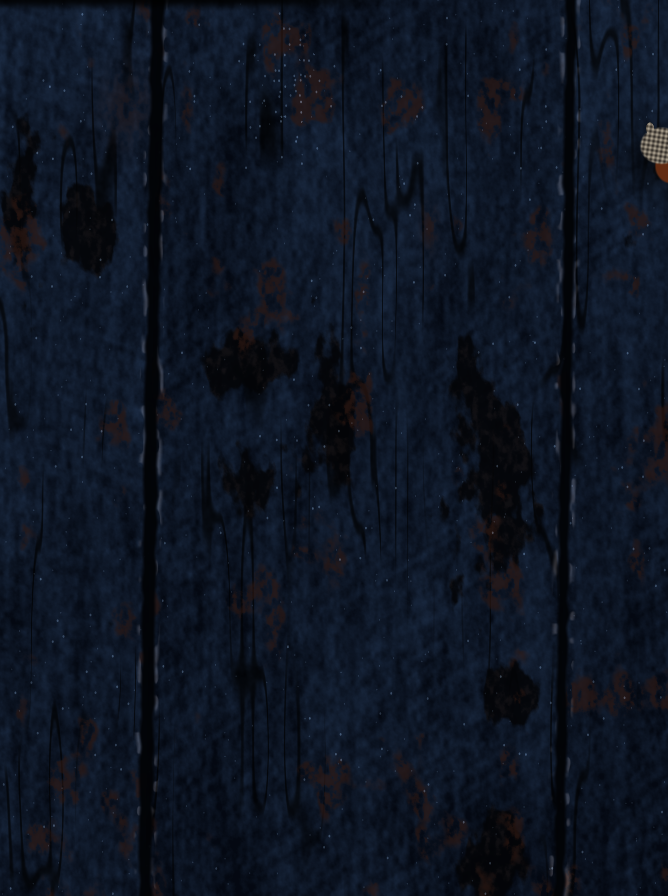
Give the GLSL for this texture, as a Shadertoy shader.

```glsl
// Dark navy painted wooden planks with worn, charred patches, grain, cracks and an acorn at the edge.

float hash(vec2 p) {
    vec3 q = fract(vec3(p.xyx) * 0.1031);
    q += dot(q, q.yzx + 33.33);
    return fract((q.x + q.y) * q.z);
}

float noise(vec2 p) {
    vec2 i = floor(p), f = fract(p);
    f = f * f * (3.0 - 2.0 * f);
    return mix(mix(hash(i), hash(i + vec2(1, 0)), f.x),
               mix(hash(i + vec2(0, 1)), hash(i + vec2(1, 1)), f.x), f.y);
}

float fbm(vec2 p) {
    float sum = 0.0, amp = 0.5;
    for (int i = 0; i < 5; i++) {
        sum += amp * noise(p);
        p = mat2(1.6, 0.25, -0.25, 2.0) * p + 17.3;
        amp *= 0.5;
    }
    return sum / 0.97;
}

// Soft elliptical spot, 1 at its centre.
float spot(vec2 p, vec2 centre, vec2 radius) {
    vec2 q = (p - centre) / radius;
    return exp(-dot(q, q));
}

// Where the paint has worn away most.
float wearMap(vec2 p) {
    float w = spot(p, vec2(0.38, 0.80), vec2(0.09, 0.06));
    w = max(w, spot(p, vec2(0.39, 0.63), vec2(0.10, 0.075)));
    w = max(w, spot(p, vec2(0.50, 0.74), vec2(0.05, 0.16)));
    w = max(w, 0.85 * spot(p, vec2(0.73, 0.66), vec2(0.07, 0.20)));
    w = max(w, spot(p, vec2(0.76, 0.29), vec2(0.06, 0.05)));
    w = max(w, spot(p, vec2(0.74, 0.06), vec2(0.06, 0.07)));
    w = max(w, 0.9 * spot(p, vec2(0.13, 0.98), vec2(0.05, 0.08)));
    return max(w, 0.9 * spot(p, vec2(0.03, 1.05), vec2(0.04, 0.13)));
}

// Bright paint flecks scattered on a jittered grid.
float flecks(vec2 p, float cells, float density) {
    vec2 g = p * cells, id = floor(g);
    vec2 centre = 0.3 + 0.4 * vec2(hash(id + 3.1), hash(id + 8.7));
    float r = length((fract(g) - centre) * vec2(1.0, 0.75));
    return step(1.0 - density, hash(id)) * smoothstep(0.28, 0.08, r);
}

void mainImage(out vec4 fragColor, in vec2 fragCoord) {
    vec2 p = fragCoord / iResolution.xy * vec2(1.0, 1.34);
    float px = 1.0 / iResolution.x;

    // Slightly leaning planks
    float s = (p.x - 0.217 - 0.014 * p.y) / 0.62;
    float plank = floor(s);
    float side = fract(s + 0.5) - 0.5;
    float seamDist = abs(side) * 0.62 + 0.004 * (noise(vec2(plank, p.y * 45.0)) - 0.5);
    vec2 w = p + vec2(0.012 * (noise(p * vec2(5, 3)) - 0.5), 0.0) + plank * vec2(0.0, 3.7);

    // Paint tone: broad clouds, long grain and fine tooth
    float clouds = fbm(w * vec2(6, 3) + 5.0);
    float grain = fbm(w * vec2(70, 7));
    float tooth = fbm(w * vec2(130, 75));
    float tone = 0.31 + 0.5 * (clouds - 0.5) + 0.5 * (grain - 0.5) + 0.65 * (tooth - 0.5);
    tone += 0.17 * (p.y / 1.34 - 0.45) + 0.06 * smoothstep(0.3, 0.0, p.x);

    // Slanting saw marks that come and go
    float slant = plank < 0.0 ? 0.35 : -0.6;
    float saw = noise(vec2(dot(w, vec2(slant, 1.0)) * 110.0, p.x * 14.0));
    tone += 0.2 * (saw - 0.5) * smoothstep(0.4, 0.65, noise(w * vec2(7, 4) + 31.0));

    vec3 col = mix(vec3(0.015, 0.033, 0.07), vec3(0.12, 0.19, 0.295), clamp(tone, 0.0, 1.0));

    // Long thin cracks along the grain
    float ridge = abs(noise(w * vec2(48, 4.5) + 9.0) - 0.5);
    float crack = smoothstep(0.07, 0.01, ridge) * smoothstep(0.45, 0.65, noise(w * vec2(13, 5) + 50.0));
    col *= 1.0 - 0.65 * crack;

    // Charred wear with ragged edges and bare brown wood
    float rag = 0.65 * fbm(w * vec2(17, 9) + 70.0) + 0.35 * fbm(w * vec2(75, 28));
    float wear = 0.08 + 0.62 * wearMap(p) + 1.25 * (rag - 0.5);
    float stain = smoothstep(0.38, 0.5, wear);
    vec3 char_ = mix(vec3(0.012, 0.015, 0.025), vec3(0.06, 0.05, 0.055), smoothstep(0.45, 0.8, tooth));
    col = mix(col, char_, 0.88 * stain);
    float rust = smoothstep(0.64, 0.74, fbm(w * vec2(22, 11) + 120.0));
    rust = max(rust, spot(p, vec2(0.643, 1.0), vec2(0.011, 0.03)));
    rust = max(rust, 0.6 * spot(p, vec2(0.19, 1.18), vec2(0.035, 0.05)));
    col = mix(col, vec3(0.17, 0.085, 0.06), 0.65 * rust * smoothstep(0.35, 0.6, tooth));

    // Pale glints, denser near the top of the middle board
    float cluster = spot(p, vec2(0.43, 1.22), vec2(0.05, 0.07));
    float glint = flecks(w, 130.0, 0.007 + 0.22 * cluster) + 0.5 * flecks(w + 4.0, 190.0, 0.012);
    col += vec3(0.24, 0.29, 0.34) * glint * (0.4 + 0.6 * tooth);

    // Seams with scuffed edges
    float scuff = smoothstep(0.58, 0.8, noise(vec2(p.x * 120.0, p.y * 55.0)));
    col += vec3(0.16, 0.15, 0.15) * scuff * smoothstep(0.007, 0.0, abs(seamDist - 0.012));
    float halfWidth = p.x < 0.5 ? 0.0095 : 0.0075;
    float seam = smoothstep(halfWidth + 0.002 + px, halfWidth - 0.002 - px, seamDist);
    col = mix(col, vec3(0.006, 0.011, 0.022), 0.95 * seam);

    // Shade along the top edge
    col *= 1.0 - 0.85 * smoothstep(0.018, 0.0, 1.34 - p.y) * smoothstep(0.62, 0.4, p.x);

    // Acorn: soft shadow, brown nut and scaly cap
    col *= 1.0 - 0.6 * spot(p, vec2(0.985, 1.10), vec2(0.04, 0.05));
    float nut = length((p - vec2(1.005, 1.092)) / vec2(0.024, 0.026)) - 1.0;
    col = mix(col, vec3(0.38, 0.17, 0.07), smoothstep(0.08, -0.08, nut));
    float cap = length((p - vec2(0.99, 1.122)) / vec2(0.031, 0.027)) - 1.0;
    cap = min(cap, length((p - vec2(0.973, 1.148)) / vec2(0.006, 0.009)) - 1.0);
    float scales = 0.5 + 0.5 * sin(p.x * 520.0 + p.y * 380.0) * sin(p.x * 380.0 - p.y * 520.0);
    col = mix(col, mix(vec3(0.2, 0.18, 0.16), vec3(0.66, 0.62, 0.55), scales), smoothstep(0.08, -0.08, cap));

    fragColor = vec4(clamp(col, 0.0, 1.0), 1.0);
}
```
